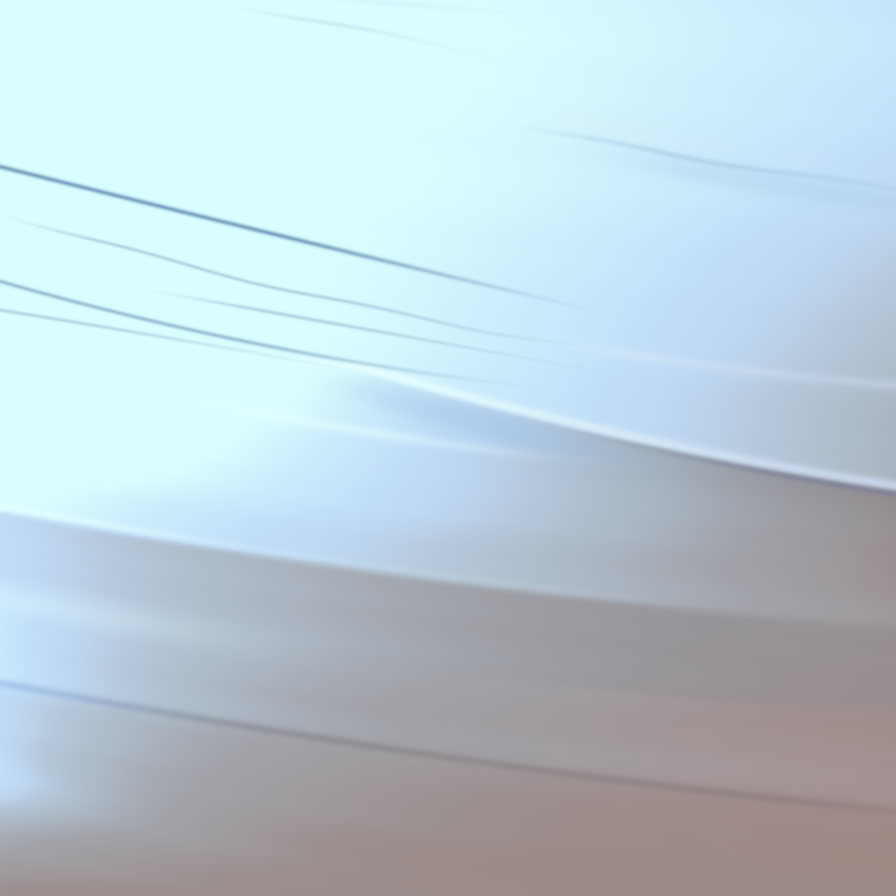
Reproduce this background procedurally as a three.js fragment shader.

```glsl
// Icy light sweeping over slanted silky folds that fade into warm grey.
varying vec2 vUv;

// Height of a gently bending fold: offset, slope, bend.
float fold(vec3 c, float x) {
  return c.x + x * (c.y + x * c.z);
}

// Soft thread along a fold, fading at both ends of its span.
float thread(vec2 p, vec3 c, vec2 span, float width) {
  float d = (p.y - fold(c, p.x)) / width;
  float fade = smoothstep(span.x - 0.08, span.x + 0.08, p.x)
    * (1.0 - smoothstep(span.y - 0.2, span.y + 0.2, p.x));
  return exp(-d * d) * fade;
}

// Layered sines, stretched along the slant of the folds.
float wisps(vec2 p) {
  float v = p.y + 0.19 * p.x - 0.04 * p.x * p.x;
  float sum = 0.0;
  float amp = 0.5;
  float freq = 38.0;
  for (int i = 0; i < 4; i++) {
    sum += amp * sin(v * freq + 1.6 * sin(p.x * 4.0 + freq) + freq * 0.3);
    freq *= 1.83;
    amp *= 0.6;
  }
  return sum;
}

// Warm grey through steel blue to pale cyan.
vec3 lightRamp(float t) {
  vec3 c = mix(vec3(0.605, 0.54, 0.53), vec3(0.63, 0.63, 0.65), smoothstep(0.0, 0.27, t));
  c = mix(c, vec3(0.69, 0.75, 0.81), smoothstep(0.22, 0.52, t));
  c = mix(c, vec3(0.75, 0.86, 0.97), smoothstep(0.46, 0.72, t));
  c = mix(c, vec3(0.80, 0.93, 0.99), smoothstep(0.68, 0.87, t));
  return mix(c, vec3(0.855, 0.995, 1.00), smoothstep(0.82, 0.96, t));
}

void main() {
  vec2 p = vUv;
  float x = p.x;
  float y = p.y;

  // Signed heights above the folds that divide the bands
  vec3 seam = vec3(0.432, -0.185, 0.053);
  vec3 crease = vec3(0.238, -0.19, 0.047);
  float aboveRidge = y - fold(vec3(0.72, -0.38, 0.113), x)
    + 0.04 * (1.0 - smoothstep(0.18, 0.42, x));
  float aboveSeam = y - fold(seam, x);
  float aboveVeil = y - fold(vec3(0.336, -0.20, 0.072), x);
  float aboveCrease = y - fold(crease, x);

  // Brightness of each band
  float sky = 1.0 - pow(x, 1.9) * (0.62 - 0.4 * smoothstep(0.45, 0.95, y));
  float slope = min(0.94 - 0.8 * x + 2.2 * aboveSeam * (1.0 - x), 1.0);
  float shade = 0.1 + 0.62 * exp(-2.3 * x) + 0.6 * aboveVeil * (1.0 - x) * (x - 0.3);
  float veil = 0.06 + 0.76 * exp(-2.7 * x) + 0.5 * (aboveCrease - 0.06) * (1.0 - x);
  float floorLight = 0.03 + 0.66 * exp(-3.6 * x) * smoothstep(-0.05, 0.2, y);
  floorLight += 0.2 * exp(-5.0 * x - pow((y + 0.25 * x - 0.125) / 0.03, 2.0));

  // Stack the bands from the bottom up
  float light = mix(floorLight, veil, smoothstep(-0.025, 0.02, aboveCrease));
  light = mix(light, shade, smoothstep(-0.025, 0.015, aboveVeil));
  light = mix(light, slope, smoothstep(-0.009, 0.005, aboveSeam));
  light = mix(light, sky, smoothstep(-0.004, 0.004, aboveRidge));
  light += wisps(p) * mix(0.03, 0.01, smoothstep(0.35, 0.6, y));

  vec3 color = lightRamp(clamp(light, 0.0, 1.0));
  color += vec3(0.025, -0.01, -0.015) * smoothstep(0.5, 1.0, x)
    * exp(-pow((y - 0.13) / 0.13, 2.0));

  // Dim the folds just below the veil's upper side and the ridge
  float dim = 0.055 * smoothstep(-0.012, 0.006, aboveVeil) * (1.0 - smoothstep(-0.008, 0.008, aboveSeam));
  dim += 0.09 * exp(min(aboveRidge, 0.0) * 18.0) * (1.0 - smoothstep(-0.004, 0.004, aboveRidge));
  color *= 1.0 - dim * smoothstep(0.3, 0.8, x);

  // Blue shadow tucked under the ridge, thin and dark at its right end
  float under = exp(-pow((aboveRidge + 0.022) / 0.018, 2.0));
  under *= smoothstep(0.32, 0.5, x) * (1.0 - smoothstep(0.55, 0.8, x));
  color = mix(color, vec3(0.58, 0.75, 0.91), 0.35 * under);
  float rim = exp(-pow((aboveRidge + 0.004) / 0.004, 2.0)) * smoothstep(0.6, 0.95, x);
  color = mix(color, vec3(0.44, 0.46, 0.57), 0.6 * rim);

  // Bright edges
  vec3 glow = mix(vec3(0.90, 1.0, 1.0), vec3(0.79, 0.84, 0.93), smoothstep(0.4, 1.0, x));
  float edges = 0.85 * exp(-pow((aboveRidge - 0.005) / 0.006, 2.0)) * smoothstep(0.27, 0.42, x);
  edges += 0.55 * thread(p, vec3(0.603, -0.25, 0.105), vec2(0.25, 0.53), 0.006);
  edges += 0.5 * thread(p, vec3(0.762, -0.30, 0.108), vec2(0.66, 1.4), 0.006);
  edges += 0.65 * thread(p, seam + vec3(0.003, 0.0, 0.0), vec2(-0.2, 0.2), 0.005);
  edges += 0.12 * thread(p, seam + vec3(0.004, 0.0, 0.0), vec2(0.3, 0.7), 0.006);
  edges += 0.3 * thread(p, vec3(1.02, -0.29, 0.075), vec2(0.6, 0.8), 0.016);
  edges += 0.3 * thread(p, vec3(0.335, -0.2, 0.07), vec2(-0.2, 0.2), 0.016);
  color = mix(color, glow, clamp(edges, 0.0, 1.0));

  // Fine dark threads in the pale upper half
  vec2 q = p + vec2(0.0, 0.0018 * sin(x * 24.0 + 1.0));
  float ink = 0.72 * thread(p, vec3(0.814, -0.25, 0.012), vec2(-0.2, 0.5), 0.0028);
  ink += 0.32 * thread(q, vec3(0.762, -0.30, 0.108), vec2(0.06, 0.52), 0.0022);
  ink += 0.48 * thread(p, vec3(0.686, -0.285, 0.146), vec2(-0.2, 0.43), 0.0025);
  ink += 0.3 * thread(p, vec3(0.654, -0.16, -0.03), vec2(-0.2, 0.24), 0.0022);
  ink += 0.33 * thread(p, vec3(0.706, -0.18, 0.0), vec2(0.23, 0.5), 0.0022);
  ink += 0.27 * thread(q, vec3(1.045, -0.195, 0.0), vec2(0.32, 0.38), 0.0025);
  ink += 0.15 * thread(p, vec3(1.03, -0.077, 0.0), vec2(0.4, 0.45), 0.003);
  ink += 0.16 * thread(q, vec3(1.0, -0.286, 0.075), vec2(0.63, 0.95), 0.0035);
  ink += 0.08 * thread(p, vec3(0.985, -0.286, 0.075), vec2(0.7, 1.1), 0.014);
  color = mix(color, vec3(0.34, 0.51, 0.67), clamp(ink, 0.0, 1.0));

  // Crease across the lower half, blue at the left and grey at the right
  vec3 creaseInk = mix(vec3(0.48, 0.63, 0.84), vec3(0.46, 0.43, 0.45), smoothstep(0.0, 0.3, x));
  color = mix(color, creaseInk, 0.36 * thread(p, crease, vec2(-0.2, 1.0), 0.005));
  gl_FragColor = vec4(clamp(color, 0.0, 1.0), 1.0);
}
```
